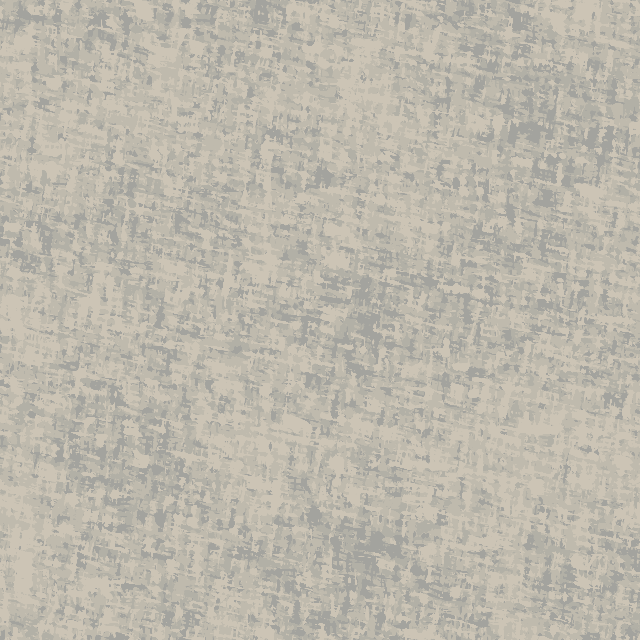
A three.js fragment shader for this texture:

```glsl
varying vec2 vUv;

vec2 gradient(vec2 cell) {
  float angle = 6.2832 * fract(sin(dot(cell, vec2(127.1, 311.7))) * 43758.55);
  return vec2(cos(angle), sin(angle));
}

float gradientNoise(vec2 p) {
  vec2 i = floor(p);
  vec2 f = p - i;
  vec2 u = f * f * f * (f * (f * 6.0 - 15.0) + 10.0);
  vec2 e = vec2(1.0, 0.0);
  float bottom = mix(dot(gradient(i), f), dot(gradient(i + e.xy), f - e.xy), u.x);
  float top = mix(dot(gradient(i + e.yx), f - e.yx), dot(gradient(i + e.xx), f - e.xx), u.x);
  return mix(bottom, top, u.y);
}

// Crossed brush marks: leaning uprights, falling cross strokes and small blocks
float brushMarks(vec2 p, float seed) {
  vec2 shift = seed * vec2(17.3, 29.7);
  vec2 upright = vec2(p.x - 0.11 * p.y, p.y);
  vec2 across = vec2(p.x, p.y + 0.2 * p.x);
  float blocks = gradientNoise(vec2(upright.x, across.y) * vec2(48.0, 36.0) + shift);
  float tall = gradientNoise(upright * vec2(88.0, 17.0) + shift + 5.2);
  float wide = gradientNoise(across * vec2(16.0, 96.0) + shift + 11.6);
  float tallHairs = gradientNoise(upright * vec2(200.0, 38.0) + shift + 23.4);
  float wideHairs = gradientNoise(across * vec2(30.0, 210.0) + shift + 37.8);
  float hairs = max(tallHairs, wideHairs) - 0.12;
  return (0.7 * blocks + 0.9 * (tall + wide) + hairs) / 0.35;
}

// Lays one flat tone where the marks rise above the threshold
void paint(inout vec3 color, vec3 tone, vec2 p, float seed, float threshold) {
  float marks = brushMarks(p, seed);
  color = mix(color, tone, smoothstep(-0.15, 0.15, marks - threshold));
}

void main() {
  vec3 cream = vec3(0.80, 0.77, 0.71);
  vec3 sand = vec3(0.75, 0.73, 0.68);
  vec3 stone = vec3(0.70, 0.69, 0.65);
  vec3 slate = vec3(0.64, 0.64, 0.62);

  // Slight bend so that no stroke is ruler straight
  vec2 p = vUv;
  p += 0.004 * vec2(gradientNoise(vUv * 23.0), gradientNoise(vUv * 23.0 + 51.0));

  // Broad drifts where the cool tones gather
  float cool = gradientNoise(vUv * 4.0 + 8.3) + 0.7 * gradientNoise(vUv * vec2(13.0, 10.0) + 3.1);
  cool *= 1.5;

  // Two rounds of overlapping coats
  vec3 color = sand;
  for (int coat = 0; coat < 2; coat++) {
    float seed = 1.0 + 4.0 * float(coat);
    paint(color, sand, p, seed, -0.05);
    paint(color, stone, p, seed + 1.0, 0.73 - 0.7 * cool);
    paint(color, slate, p, seed + 2.0, 1.06 - cool);
    paint(color, cream, p, seed + 3.0, 0.71 + 0.6 * cool);
  }

  gl_FragColor = vec4(color, 1.0);
}
```
